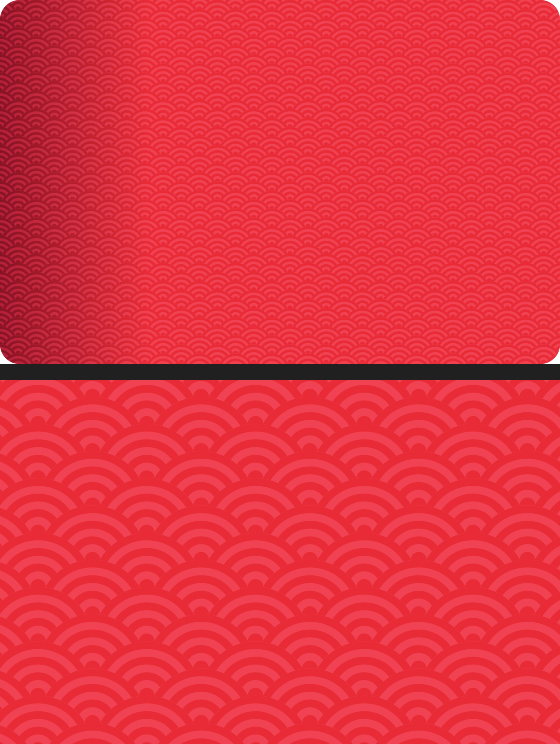
Top: the whole. Bottom: its middle third, enlarged.
Give the GLSL for this pattern, as a Shadertoy shader.

```glsl
// A red card covered with overlapping wave scales, each made of concentric rings.
// Staggered rows of discs are painted back to front; a shade darkens the left
// edge, and a rounded box distance trims the corners to white.

const float SCALES_ACROSS = 15.45;
const float LIGHT_RINGS = 3.5;      // ring pairs per scale radius
const float SHADE_WIDTH = 0.265;    // fraction of the card width
const float CORNER_RADIUS = 0.035;

const vec3 RED = vec3(0.912, 0.168, 0.215);
const vec3 RING_RED = vec3(0.942, 0.258, 0.322);
const vec3 SHADED_RED = vec3(0.530, 0.075, 0.140);
const vec3 SHADED_RING_RED = vec3(0.705, 0.125, 0.220);
const vec3 PAPER = vec3(1.0);

// Coverage inside a signed distance, softened over one pixel.
float fill(float dist, float pixel) {
    return 1.0 - smoothstep(-0.5 * pixel, 0.5 * pixel, dist);
}

float roundedBox(vec2 p, vec2 halfSize, float radius) {
    vec2 q = abs(p) - halfSize + radius;
    return length(max(q, 0.0)) + min(max(q.x, q.y), 0.0) - radius;
}

// Light rings inside one scale of unit radius, with a dark rim and core.
float rings(float radius, float pixel) {
    float offset = abs(fract(radius * LIGHT_RINGS - 0.25) - 0.5);
    return fill(offset - 0.25, pixel * LIGHT_RINGS);
}

// Rows lie half a radius apart; y runs down, and lower rows cover upper ones.
float waveScales(vec2 p, float pixel) {
    float firstRow = floor(2.0 * p.y) - 1.0;
    float light = 0.0;
    for (int i = 0; i < 4; i++) {
        float row = firstRow + float(i);
        float shift = mod(row, 2.0);
        float x = mod(p.x - shift + 1.0, 2.0) - 1.0;
        float radius = length(vec2(x, p.y - 0.5 * row));
        light = mix(light, rings(radius, pixel), fill(radius - 1.0, pixel));
    }
    return light;
}

void mainImage(out vec4 fragColor, in vec2 fragCoord) {
    float pixel = 1.0 / iResolution.x;
    vec2 size = vec2(1.0, iResolution.y * pixel);
    vec2 p = fragCoord * pixel;

    // Scale pattern, in units of the scale radius and measured from the top
    float unit = 2.0 * SCALES_ACROSS;
    float light = waveScales(vec2(p.x, size.y - p.y) * unit, pixel * unit);

    // Left shade
    float lit = clamp(p.x / SHADE_WIDTH, 0.0, 1.0);
    vec3 ground = mix(SHADED_RED, RED, lit);
    vec3 ring = mix(SHADED_RING_RED, RING_RED, lit);
    vec3 color = mix(ground, ring, light);

    // Rounded card outline
    float card = roundedBox(p - 0.5 * size, 0.5 * size, CORNER_RADIUS);
    fragColor = vec4(mix(PAPER, color, fill(card, pixel)), 1.0);
}
```
